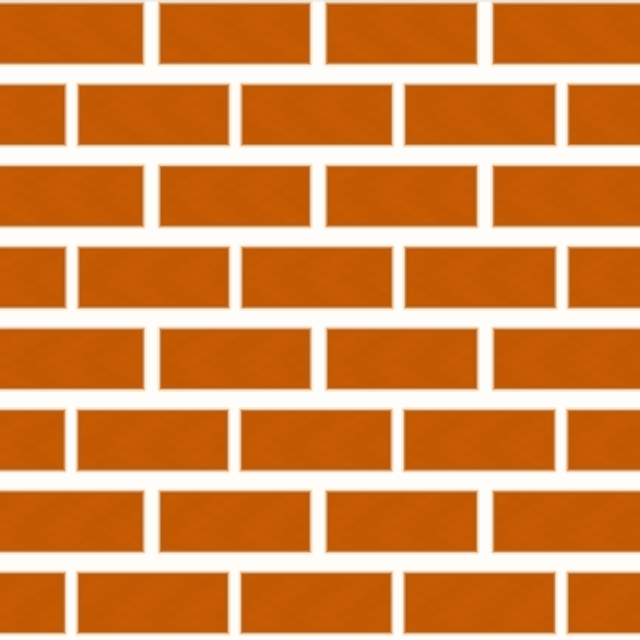
Write a WebGL 2 fragment shader that draws this pattern.

```glsl
#version 300 es
precision highp float;

uniform vec2 u_resolution;
out vec4 fragColor;

const vec3 BRICK = vec3(0.77, 0.35, 0.01);
const vec3 RIM = vec3(0.71, 0.36, 0.07);
const vec3 EDGE_BROWN = vec3(0.78, 0.52, 0.31);
const vec3 EDGE_PEACH = vec3(0.94, 0.76, 0.61);
const vec3 CREAM = vec3(0.99, 0.93, 0.83);
const vec3 MORTAR = vec3(0.995, 0.993, 0.98);

const float ROW_PITCH = 0.1271;
const float FIRST_ROW_Y = 0.0579;
const vec2 HALF_BRICK = vec2(0.1175, 0.0472);

float hash(float n) {
    return fract(sin(n * 12.99 + 4.1) * 4375.85);
}

float boxDistance(vec2 p, vec2 halfSize) {
    vec2 q = abs(p) - halfSize;
    return length(max(q, 0.0)) + min(max(q.x, q.y), 0.0);
}

// Offset from the centre of the nearest brick in its course
vec2 brickLocal(vec2 uv) {
    float row = floor((uv.y - FIRST_ROW_Y) / ROW_PITCH + 0.5);
    bool oddRow = mod(row, 2.0) > 0.5;
    float pitch = oddRow ? 0.2606 : 0.2552;
    float firstX = oddRow ? 0.3668 : 0.2396;
    float x = uv.x - firstX - (hash(row) - 0.5) * 0.002;
    x -= pitch * floor(x / pitch + 0.5);
    return vec2(x, uv.y - FIRST_ROW_Y - row * ROW_PITCH);
}

// Faint mottling of the brick faces
float mottle(vec2 p) {
    float broad = sin(p.x * 61.0 + 2.0 * sin(p.y * 47.0));
    float fine = sin(p.y * 290.0 + sin(p.x * 83.0)) * sin(p.x * 170.0);
    return 0.006 * broad + 0.006 * fine;
}

float step01(float at, float d, float soft) {
    return smoothstep(at - soft, at + soft, d);
}

// Colour ramp across the softened brick outline
vec3 shadeBrick(float d, float soft, float tone) {
    vec3 color = BRICK + tone * vec3(1.0, 0.8, 0.2);
    color = mix(color, RIM, step01(-0.0060, d, soft));
    color = mix(color, EDGE_BROWN, step01(-0.0019, d, soft));
    color = mix(color, EDGE_PEACH, step01(0.0001, d, soft));
    color = mix(color, CREAM, step01(0.0020, d, soft));
    return mix(color, MORTAR, step01(0.0046, d, soft));
}

void main() {
    vec2 uv = gl_FragCoord.xy / u_resolution;
    float pixel = 1.0 / min(u_resolution.x, u_resolution.y);
    float soft = max(0.0009, 0.5 * pixel);

    float d = boxDistance(brickLocal(uv), HALF_BRICK);
    vec3 color = shadeBrick(d, soft, mottle(uv));

    // Pale grey strip along the top border
    color *= 1.0 - 0.06 * step01(0.997, uv.y, soft);

    fragColor = vec4(color, 1.0);
}
```
